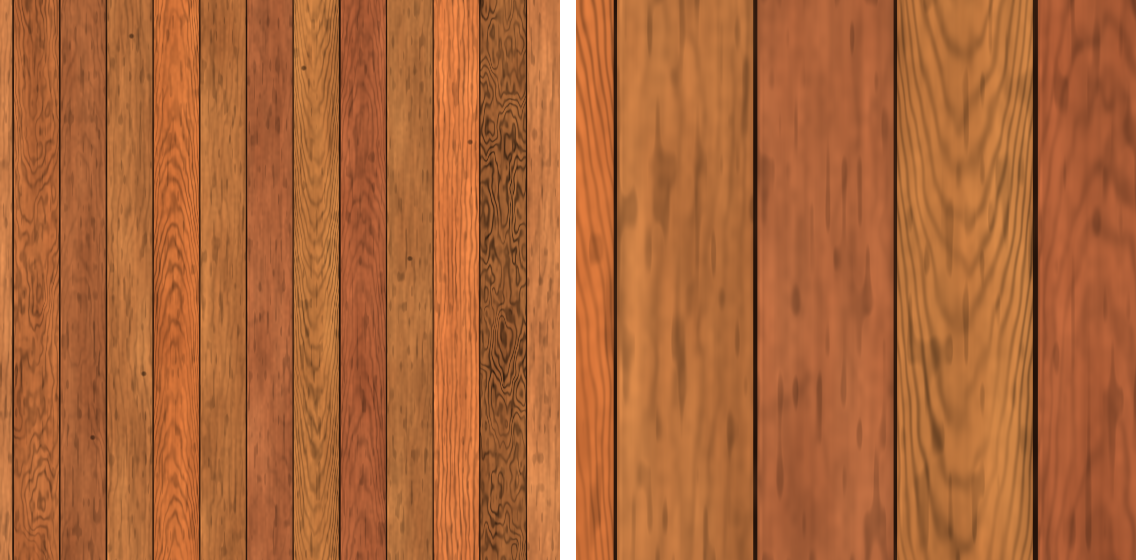
Left, the full canvas; right, a detail of the centre.
A WebGL 2 fragment shader for this texture:

```glsl
#version 300 es
precision highp float;
// Draws twelve upright hardwood planks with varied tone and grain, split by thin dark seams.

#define PLANKS 12.0
#define FIRST_SEAM 0.0234
#define SEAM_HALF_WIDTH 0.0013
#define SEAM_COLOR vec3(0.13, 0.065, 0.03)
#define FIBRE 0.17
#define PORES 0.17
#define MOTTLE 0.26
#define EYE_HEIGHT 0.38
#define BRIGHTNESS 1.03

uniform vec2 u_resolution;
out vec4 fragColor;

// Base tone of each plank, from the first seam rightwards.
const vec3 TONE[12] = vec3[12](
  vec3(0.65, 0.37, 0.20), vec3(0.61, 0.35, 0.20), vec3(0.68, 0.42, 0.23),
  vec3(0.73, 0.40, 0.20), vec3(0.67, 0.41, 0.22), vec3(0.65, 0.37, 0.22),
  vec3(0.70, 0.44, 0.23), vec3(0.63, 0.34, 0.20), vec3(0.67, 0.42, 0.23),
  vec3(0.80, 0.45, 0.24), vec3(0.53, 0.32, 0.17), vec3(0.77, 0.48, 0.28));

// Figure of each plank: straight lines, arches (sign turns them), swirl, contrast.
const vec4 FIGURE[12] = vec4[12](
  vec4(2, 2, 9, 0.20), vec4(1, -3, 5, 0.09), vec4(7, 0, 3, 0.11),
  vec4(2, -5, 4, 0.19), vec4(6, 1, 3, 0.09), vec4(2, 1, 5, 0.07),
  vec4(1, 6, 3, 0.20), vec4(1, -4, 4, 0.12), vec4(5, 2, 2, 0.06),
  vec4(10, 0, 2, 0.22), vec4(1, 1, 14, 0.42), vec4(6, 1, 2, 0.09));

float hash(vec2 p) {
  vec3 q = fract(p.xyx * vec3(0.1031, 0.1030, 0.0973));
  q += dot(q, q.yzx + 33.33);
  return fract((q.x + q.y) * q.z);
}

float noise(vec2 p) {
  vec2 i = floor(p), f = fract(p);
  f = f * f * (3.0 - 2.0 * f);
  return mix(mix(hash(i), hash(i + vec2(1, 0)), f.x),
             mix(hash(i + vec2(0, 1)), hash(i + vec2(1, 1)), f.x), f.y);
}

float fbm(vec2 p) {
  float sum = 0.0, gain = 0.5;
  for (int k = 0; k < 4; k++) {
    sum += gain * noise(p);
    p = p * 2.03 + 11.7;
    gain *= 0.5;
  }
  return sum;
}

// Growth rings: dark lines along the contours of a bent field; u spans -0.5 to 0.5.
float rings(float u, float v, vec4 figure, float id) {
  float swirl = fbm(vec2(u * 1.6, v * 6.5) + id * 17.3);
  float eyeY = fract(EYE_HEIGHT + (id - 10.0) * 0.23);
  vec2 eye = vec2((u - 0.05) / 0.32, (v - eyeY) * PLANKS / 0.9);
  float field = figure.x * u
    + abs(figure.y) * 4.0 * u * u - figure.y * 4.0 * v
    + figure.z * (swirl + 0.35 * exp(-dot(eye, eye)));
  field += 0.35 * noise(vec2(u * 14.0, v * 50.0) + id * 5.1);
  float line = pow(0.5 + 0.5 * sin(6.2832 * field), 2.0);
  return line * (0.4 + 1.2 * noise(vec2(u * 4.0, v * 9.0) + id * 7.7));
}

// Small pin knots, present on some planks only.
float knots(float u, float v, float id) {
  float dark = 0.0;
  for (float k = 0.0; k < 2.0; k++) {
    vec2 seed = vec2(id + 3.0, k * 9.0 + 5.0);
    vec2 center = vec2(hash(seed) - 0.5, hash(seed + 31.0)) * vec2(0.7, 1.0);
    vec2 d = vec2(u - center.x, (v - center.y) * PLANKS);
    float present = step(0.72, hash(seed + 57.0));
    dark = max(dark, present * (1.0 - smoothstep(0.02, 0.075, length(d))));
  }
  return dark;
}

void main() {
  vec2 p = gl_FragCoord.xy / u_resolution;
  float pixel = 1.0 / u_resolution.x;

  // Plank index and place across it.
  float column = (p.x - FIRST_SEAM) * PLANKS;
  float id = mod(floor(column), PLANKS);
  float u = fract(column) - 0.5;
  vec3 tone = TONE[int(id)];
  vec4 figure = FIGURE[int(id)];

  // Broad stains, fine fibres and short dark pores.
  vec2 shift = vec2(id * 3.7, id * 13.1);
  float mottle = fbm(vec2(u * 2.2, p.y * 7.0) + shift) - 0.47;
  float streak = fbm(vec2(u * 9.0, p.y * 3.5) + shift + 40.0) - 0.47;
  float fibre = 0.6 * noise(vec2(p.x * 250.0, p.y * 24.0) + shift)
              + 0.4 * noise(vec2(p.x * 230.0, p.y * 130.0) + shift) - 0.5;
  float pore = smoothstep(0.68, 0.92, noise(vec2(p.x * 210.0, p.y * 38.0) + shift + 70.0));

  float light = BRIGHTNESS + MOTTLE * (mottle + 0.8 * streak) + FIBRE * fibre;
  light -= PORES * (pore - 0.1) + figure.w * (rings(u, p.y, figure, id) - 0.36);
  light *= 1.0 - 0.45 * knots(u, p.y, id);
  vec3 color = tone * light;
  color *= 1.0 + mottle * vec3(0.04, 0.14, 0.18);

  // Seams: dark gap, soft shade, and a pale worn edge to the right.
  float edge = (0.5 - abs(u)) / PLANKS;
  float seamId = mod(floor(column + 0.5), PLANKS);
  float halfWidth = SEAM_HALF_WIDTH * (0.7 + 0.5 * hash(vec2(seamId, 4.0)));
  float wear = noise(vec2(seamId * 7.0, p.y * 45.0));
  float lip = (1.0 - smoothstep(0.0, 0.0018, abs(edge - 0.0032))) * step(u, 0.0);
  color *= 1.0 + 0.16 * wear * lip;
  color *= 1.0 - 0.14 * exp(-edge / 0.003);
  float gap = 1.0 - smoothstep(halfWidth - 0.6 * pixel, halfWidth + 0.6 * pixel, edge);
  color = mix(color, SEAM_COLOR, gap * (0.82 + 0.18 * wear));

  fragColor = vec4(clamp(color, 0.0, 1.0), 1.0);
}
```
